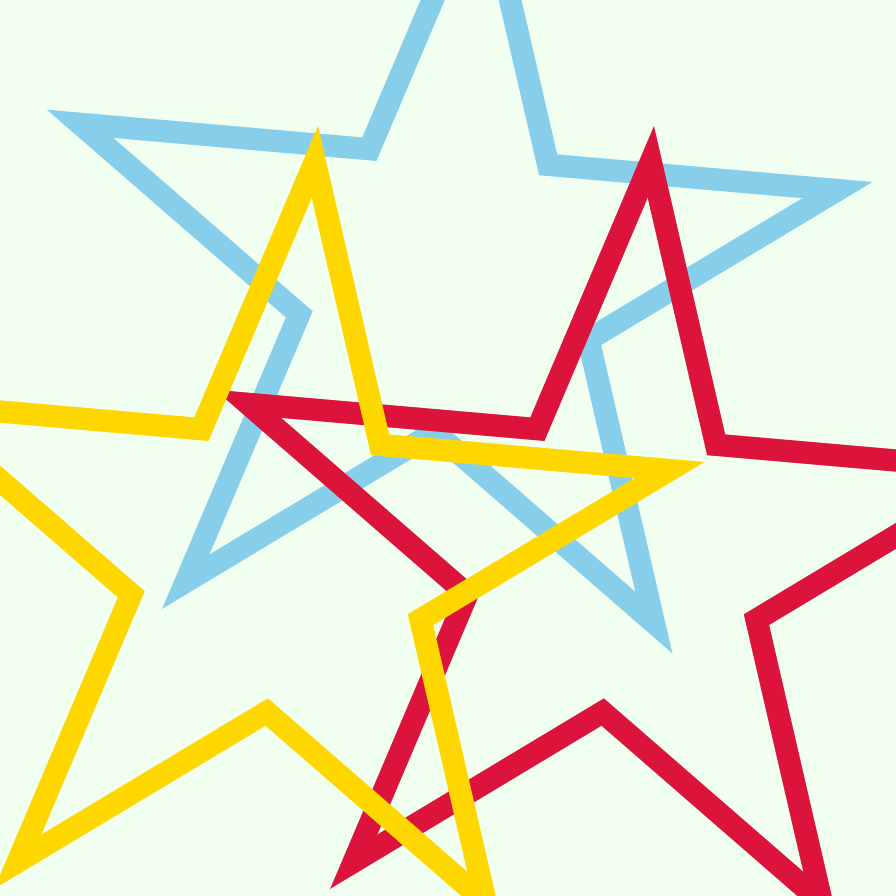
This background is drawn by a three.js fragment shader. Its source:

```glsl
varying vec2 vUv;

// Signed distance to the edge lines of a five-pointed star, with sharp corners
float starEdge(vec2 p, float tipRadius, float tilt) {
  float sector = radians(72.0);
  float angle = atan(p.x, p.y) - tilt;
  angle = abs(mod(angle + 0.5 * sector, sector) - 0.5 * sector);
  return length(p) * cos(angle - sector) - tipRadius * cos(sector);
}

// Coverage of the star outline, one pixel soft at the rim
float starOutline(vec2 center) {
  float pixel = fwidth(vUv.x);
  float d = abs(starEdge(vUv - center, 0.446, radians(5.0))) - 0.0125;
  return 1.0 - smoothstep(-0.6 * pixel, 0.6 * pixel, d);
}

void main() {
  vec3 honeydew = vec3(0.941, 1.0, 0.941);
  vec3 skyBlue = vec3(0.529, 0.808, 0.922);
  vec3 crimson = vec3(0.863, 0.078, 0.235);
  vec3 gold = vec3(1.0, 0.843, 0.0);

  // Stars layered from back to front
  vec3 color = honeydew;
  color = mix(color, skyBlue, starOutline(vec2(0.5, 0.6875)));
  color = mix(color, crimson, starOutline(vec2(0.6875, 0.375)));
  color = mix(color, gold, starOutline(vec2(0.3125, 0.375)));

  gl_FragColor = vec4(color, 1.0);
}
```
